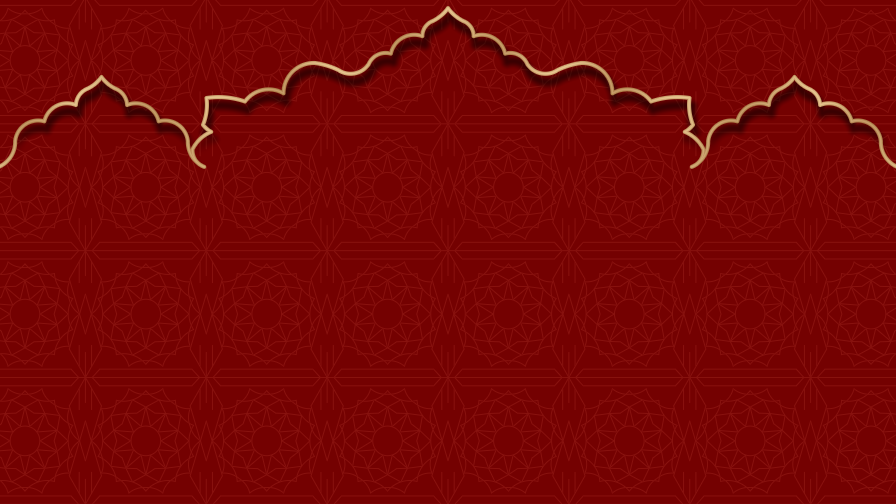
Reproduce this background procedurally as a WebGL 2 fragment shader.

```glsl
#version 300 es
precision highp float;

uniform vec2 u_resolution;
out vec4 fragColor;

#define CANVAS_HEIGHT 432.0
#define TILE vec2(103.6, 108.7)
#define TILE_CENTER vec2(51.8, 160.5)
#define SIDE_ARCH_X 297.0
#define TRIM_HALF_WIDTH 1.75
#define LINE_HALF_WIDTH 0.42
#define SHADOW_OFFSET vec2(2.0, 7.0)
#define SHADOW_REACH 7.5
#define RED vec3(0.455, 0.002, 0.004)
#define LATTICE_RED vec3(0.56, 0.095, 0.075)
#define GOLD_DARK vec3(0.66, 0.47, 0.27)
#define GOLD_LIGHT vec3(0.95, 0.83, 0.62)

const float PI = 3.14159265;

float segment(vec2 p, vec2 a, vec2 b) {
    vec2 ab = b - a;
    return length(p - a - ab * clamp(dot(p - a, ab) / dot(ab, ab), 0.0, 1.0));
}

// Circular arc from a to b; bulge is its signed height over the chord.
float arc(vec2 p, vec2 a, vec2 b, float bulge) {
    float halfChord = 0.5 * length(b - a), height = abs(bulge);
    vec2 along = normalize(b - a);
    vec2 outward = vec2(along.y, -along.x) * sign(bulge);
    vec2 q = p - 0.5 * (a + b);
    q = vec2(abs(dot(q, along)), dot(q, outward));
    float radius = (halfChord * halfChord + height * height) / (2.0 * height);
    vec2 fromCenter = q - vec2(0.0, height - radius);
    bool inSector = fromCenter.x * (radius - height) < fromCenter.y * halfChord;
    return inSector ? abs(length(fromCenter) - radius) : length(q - vec2(halfChord, 0.0));
}

vec2 polar(float radius, float angle) {
    return radius * vec2(cos(angle), sin(angle));
}

// Ten-fold rosette, folded into one half petal.
float rosette(vec2 p) {
    float petal = PI / 5.0, edge = petal * 0.5;
    float angle = atan(p.y, p.x);
    vec2 q = polar(length(p), abs(mod(angle + edge, petal) - edge));
    float d = abs(length(p) - 12.7);
    d = min(d, segment(q, polar(13.0, 0.0), polar(29.0, edge)));
    d = min(d, segment(q, polar(29.0, edge), polar(37.0, 0.0)));
    d = min(d, segment(q, polar(25.0, 0.0), polar(29.0, edge)));
    d = min(d, arc(q, polar(47.0, 0.0), polar(40.0, edge), -1.5));
    return min(d, arc(q, polar(37.0, 0.0), polar(43.0, edge), -1.0));
}

// Rosette tile with bars and star joints along its borders.
float lattice(vec2 p) {
    vec2 corner = TILE * 0.5;
    vec2 local = mod(p - TILE_CENTER + corner, TILE) - corner;
    vec2 q = abs(local);
    float d = min(rosette(local), corner.y - q.y);
    d = min(d, segment(q, vec2(0.0, 47.2), vec2(39.5, 47.2)));
    d = min(d, segment(q, vec2(39.5, 47.2), vec2(46.0, corner.y)));
    d = min(d, segment(q, vec2(corner.x, 33.0), corner));
    d = min(d, segment(q, vec2(46.5, 27.0), vec2(46.5, 45.0)));
    d = min(d, segment(q, vec2(46.5, 45.0), corner));
    d = min(d, segment(q, vec2(corner.x, 17.0), vec2(46.8, 0.0)));
    d = min(d, segment(q, vec2(46.8, 0.0), vec2(38.0, 30.0)));
    return min(d, segment(q, vec2(38.0, 30.0), vec2(46.5, 45.0)));
}

// Scalloped trim, mirrored about the canvas center; y runs down from the top.
float trim(vec2 p) {
    p.x = abs(p.x);
    // Central arch
    float d = arc(p, vec2(0, 7), vec2(13, 18), -1.0);
    d = min(d, arc(p, vec2(13, 18), vec2(22, 31), 2.5));
    d = min(d, arc(p, vec2(22, 31), vec2(49, 46), 7.0));
    d = min(d, arc(p, vec2(49, 46), vec2(68, 55), 4.0));
    d = min(d, arc(p, vec2(68, 55), vec2(94, 60), -5.5));
    d = min(d, arc(p, vec2(94, 60), vec2(114, 54), 0.8));
    d = min(d, arc(p, vec2(114, 54), vec2(141, 80), 8.0));
    d = min(d, arc(p, vec2(141, 80), vec2(174, 87), 6.5));
    d = min(d, arc(p, vec2(174, 87), vec2(207, 84), 2.0));
    // Hanging finial
    d = min(d, arc(p, vec2(207, 84), vec2(210, 107), -1.5));
    d = min(d, arc(p, vec2(210, 107), vec2(203, 113), 0.5));
    d = min(d, arc(p, vec2(203, 113), vec2(219, 128), 2.0));
    d = min(d, arc(p, vec2(219, 128), vec2(209, 143), 3.0));
    // Side arch, symmetric about its own peak
    vec2 s = vec2(abs(p.x - SIDE_ARCH_X), p.y);
    d = min(d, arc(s, vec2(0, 66), vec2(12, 76), -1.0));
    d = min(d, arc(s, vec2(12, 76), vec2(22, 90), 2.5));
    d = min(d, arc(s, vec2(22, 90), vec2(49, 104), 7.0));
    d = min(d, arc(s, vec2(49, 104), vec2(74, 121), 7.0));
    return min(d, arc(s, vec2(74, 121), vec2(88, 143), -4.0));
}

void main() {
    float pixel = CANVAS_HEIGHT / u_resolution.y;
    vec2 p = (gl_FragCoord.xy - vec2(0.5 * u_resolution.x, u_resolution.y)) * pixel;
    p.y = -p.y;

    float line = clamp((LINE_HALF_WIDTH - lattice(p)) / pixel + 0.5, 0.0, 1.0);
    vec3 color = mix(RED, LATTICE_RED, line * 0.75);

    // Soft shadow under the trim, fading toward the finials
    float shadow = smoothstep(SHADOW_REACH, 0.0, trim(p - SHADOW_OFFSET));
    color *= 1.0 - 0.5 * shadow * smoothstep(135.0, 105.0, p.y);

    // Gold with a bright core and a slow sheen along the trim
    float d = trim(p);
    float sheen = 0.5 + 0.5 * cos(abs(p.x) * 0.055 + p.y * 0.02);
    float core = 1.0 - smoothstep(0.0, TRIM_HALF_WIDTH, d);
    vec3 gold = mix(GOLD_DARK, GOLD_LIGHT, 0.45 * sheen + 0.4 * core);
    color = mix(color, gold, clamp((TRIM_HALF_WIDTH - d) / pixel + 0.5, 0.0, 1.0));
    fragColor = vec4(color, 1.0);
}
```
